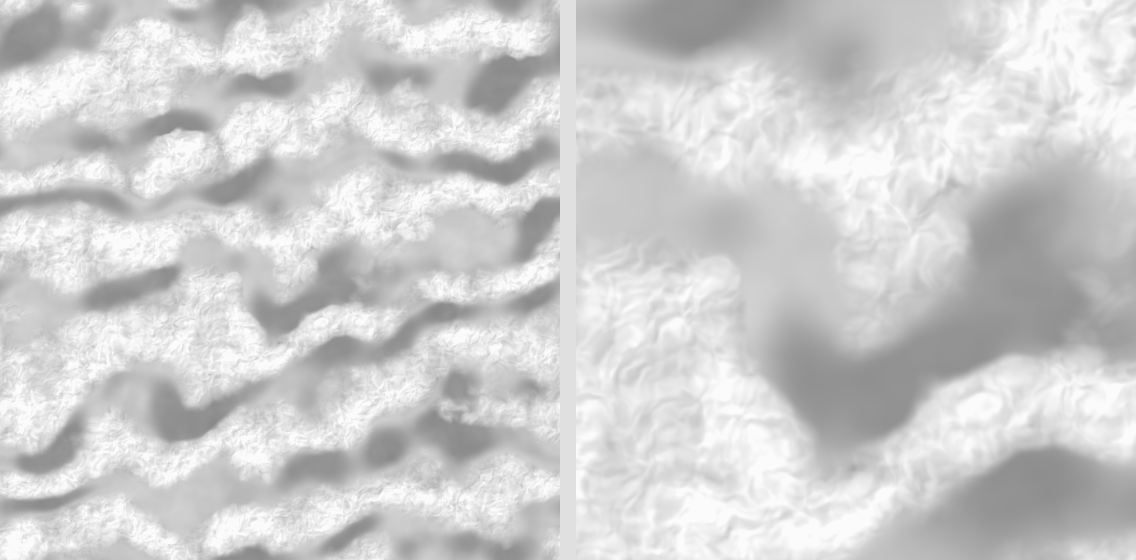
Left: the whole. Right: its middle third, enlarged.
This texture is drawn by a WebGL 1 fragment shader. Its source:

```glsl
precision highp float;
// Rows of fluffy pale cotton rolls rising to the right over blurry grey hollows.
uniform vec2 u_resolution;

vec2 hash2(vec2 p) {
  vec3 q = fract(p.xyx * vec3(0.1031, 0.1030, 0.0973));
  q += dot(q, q.yzx + 33.33);
  return fract((q.xx + q.yz) * q.zy);
}

// Gradient of one lattice corner, wrapped after freq cells
float corner(vec2 cell, vec2 offset, float freq, float seed) {
  vec2 g = hash2(mod(cell, freq) + seed * 17.0 + 3.0) * 2.0 - 1.0;
  return dot(g, offset) * 1.4;
}

// Tiling gradient noise, about -0.7 to 0.7
float noise(vec2 uv, float freq, float seed) {
  vec2 p = uv * freq;
  vec2 i = floor(p);
  vec2 f = p - i;
  vec2 s = f * f * f * (f * (f * 6.0 - 15.0) + 10.0);
  vec2 e = vec2(1.0, 0.0);
  float low = mix(corner(i, f, freq, seed), corner(i + e, f - e, freq, seed), s.x);
  float high = mix(corner(i + e.yx, f - e.yx, freq, seed),
                   corner(i + 1.0, f - 1.0, freq, seed), s.x);
  return mix(low, high, s.y);
}

float fbm(vec2 uv, float freq, float seed) {
  float sum = 0.0;
  float gain = 1.0;
  for (int k = 0; k < 3; k++) {
    sum += gain * noise(uv, freq, seed + float(k));
    gain *= 0.55;
    freq *= 2.0;
  }
  return sum;
}

// Rounded tufts: a dome around each scattered cell point
float tufts(vec2 uv, float freq) {
  vec2 p = uv * freq;
  vec2 i = floor(p);
  float nearest = 2.0;
  for (int y = -1; y <= 1; y++) {
    for (int x = -1; x <= 1; x++) {
      vec2 cell = i + vec2(float(x), float(y));
      vec2 d = cell + 0.15 + 0.7 * hash2(mod(cell, freq) + 71.0) - p;
      nearest = min(nearest, dot(d, d));
    }
  }
  return 1.0 - 1.5 * nearest;
}

void main() {
  vec2 uv = gl_FragCoord.xy / u_resolution;

  // Rolls: six bent bands, climbing one band per tile width
  float bend = 0.6 * noise(uv, 3.0, 1.0) + 0.55 * noise(uv, 7.0, 2.0);
  float band = 0.5 + 0.5 * cos(6.28318 * (6.0 * uv.y - uv.x + bend));
  vec2 swirl = vec2(fbm(uv, 12.0, 4.0), fbm(uv, 12.0, 8.0));
  vec2 curled = uv + 0.012 * swirl;
  float tuft = tufts(curled, 13.0) - 0.6;
  float smallTuft = tufts(curled, 31.0) - 0.6;
  float lumps = fbm(uv, 10.0, 12.0);
  float body = band + 0.35 * lumps + 0.3 * tuft + 0.08 * smallTuft
             + 0.1 * fbm(curled, 30.0, 16.0);
  float softness = max(0.2 + 0.25 * noise(uv, 8.0, 20.0), 0.09);
  float cover = smoothstep(0.38 - softness, 0.38 + softness, body);

  // Hollows: smooth haze with faint clouds, darkest far from the rolls
  float haze = band + 1.1 * noise(uv, 6.0, 22.0) + 0.7 * noise(uv, 13.0, 23.0);
  float hollow = mix(0.565, 0.79, smoothstep(-0.35, 0.5, haze));
  hollow += 0.04 * fbm(curled, 15.0, 25.0) + 0.03 * tuft;

  // Fibres: flakes lit from the upper left, with sparse bright strands
  vec2 ruffled = curled + 0.005 * vec2(fbm(uv, 45.0, 40.0), fbm(uv, 45.0, 44.0));
  vec2 toLight = vec2(-0.0022, 0.0026);
  float relief = fbm(ruffled, 40.0, 30.0) - fbm(ruffled + toLight, 40.0, 30.0);
  float strand = 1.0 - min(1.0, 1.7 * abs(noise(ruffled, 17.0, 35.0)));
  float wisps = pow(strand, 10.0) * smoothstep(0.0, 0.4, noise(uv, 11.0, 36.0));
  float flakes = 0.45 - 2.0 * abs(noise(ruffled, 76.0, 38.0));

  // Rounded shading: grey at the rim, bright along the crest
  float crest = smoothstep(0.2, 1.15, body);
  float cotton = 0.765 + 0.15 * crest + 0.08 * tuft + 0.05 * smallTuft;
  cotton += 0.04 * lumps + 0.05 * fbm(curled, 24.0, 50.0);
  cotton += (0.4 + 0.6 * crest) * (0.19 * relief + 0.09 * wisps + 0.06 * flakes);

  float tone = mix(hollow, cotton, cover);
  gl_FragColor = vec4(vec3(clamp(tone, 0.52, 0.985)), 1.0);
}
```
